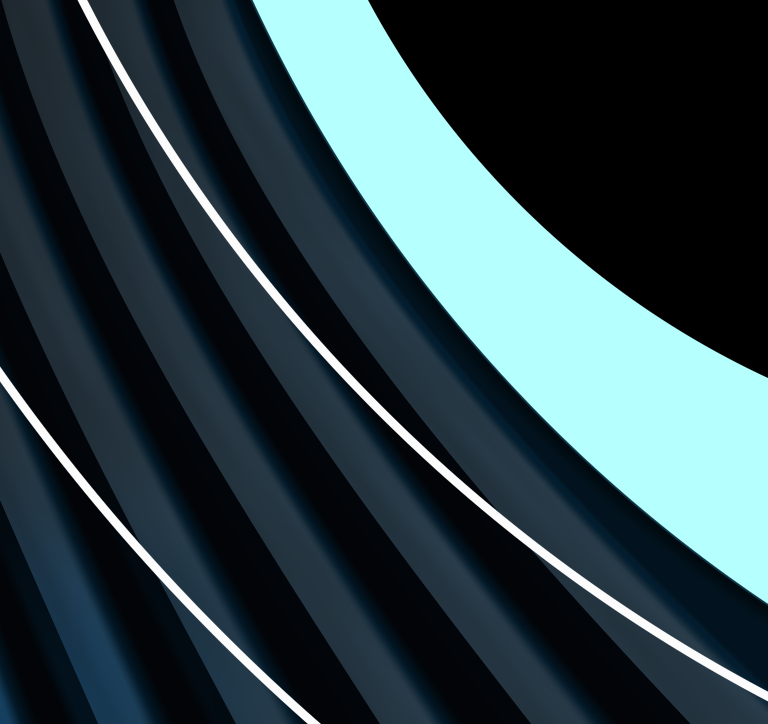
A WebGL 2 fragment shader for this background:

```glsl
#version 300 es
precision highp float;
// Curved dark steel ribs sweeping under a pale cyan arc, with two thin white arcs.

uniform vec2 u_resolution;
out vec4 outColor;

const vec3 BLACK = vec3(0.006, 0.014, 0.026);
const vec3 NAVY = vec3(0.01, 0.10, 0.16);
const vec3 STEEL = vec3(0.15, 0.22, 0.27);
const vec3 CYAN = vec3(0.71, 1.0, 1.0);

vec2 hashGradient(vec2 cell) {
    float angle = 6.2832 * fract(sin(dot(cell, vec2(127.1, 311.7))) * 43758.5);
    return vec2(cos(angle), sin(angle));
}

float gradientNoise(vec2 p) {
    vec2 i = floor(p), f = p - i;
    vec2 u = f * f * (3.0 - 2.0 * f);
    vec2 o = vec2(0.0, 1.0);
    float low = mix(dot(hashGradient(i), f),
                    dot(hashGradient(i + o.yx), f - o.yx), u.x);
    float high = mix(dot(hashGradient(i + o), f - o),
                     dot(hashGradient(i + 1.0), f - 1.0), u.x);
    return mix(low, high, u.y);
}

float circle(vec2 p, vec2 center, float radius) {
    return length(p - center) - radius;
}

float cover(float d, float pixel) {
    return 1.0 - smoothstep(-0.7 * pixel, 0.7 * pixel, d);
}

// Rib coordinate: whole numbers fall on the sharp left edges of the ribs.
// Returns the coordinate and the local rib spacing.
vec2 ribCoordinate(vec2 p) {
    float t = 1.0 - p.y;
    float lastEdge = 0.239 + t * (0.341 + t * (0.516 - 0.143 * t));
    float spacing = 0.119 + t * (0.0345 + 0.0732 * t);
    float n = (lastEdge - p.x) / spacing;
    return vec2(-n - 0.03 * t * t * n * abs(n), spacing);
}

vec3 ribColor(vec2 p, float pixel) {
    vec2 rib = ribCoordinate(p);
    bool isLast = rib.x >= 0.0;
    float f = isLast ? rib.x : fract(rib.x);
    float faceEnd = isLast ? 0.6 : mix(0.39, 0.56, p.y);

    // Lit face: greyer at the top left, bluer towards the lower left
    vec3 face = mix(STEEL, vec3(0.13, 0.17, 0.20), smoothstep(0.6, 0.0, p.x) * p.y);
    float blueGlow = smoothstep(0.5, 0.0, length(p * vec2(1.0, 1.2)));
    face = mix(face, vec3(0.07, 0.25, 0.39), blueGlow * 0.8);
    face *= 0.91 + 0.12 * smoothstep(0.0, faceEnd, f);
    face *= 1.0 + 0.10 * gradientNoise(vec2(rib.x * 5.0, p.y * 9.0 + p.x * 4.0));

    // Shaded groove: a navy falloff, then black, then a faint lift
    float tail = f - faceEnd;
    vec3 groove = mix(NAVY, BLACK, smoothstep(0.0, 0.2, tail));
    vec3 lift = mix(BLACK, NAVY, 0.1 + 0.6 * blueGlow);
    groove = mix(groove, lift, smoothstep(0.75, 0.9, f));
    if (isLast) {
        groove = mix(NAVY * 1.15, NAVY * 0.75, smoothstep(0.08, 0.14, tail));
    }

    vec3 color = mix(face, groove, smoothstep(-0.07, 0.06, tail));
    float edge = smoothstep(0.0, 1.4 * pixel / rib.y, f);
    return mix(lift, color, edge);
}

void main() {
    vec2 p = gl_FragCoord.xy / u_resolution.y;
    float pixel = 1.0 / u_resolution.y;
    vec3 color = ribColor(p, pixel);

    // Shadow and fine blue rim beside the cyan arc
    float arc = circle(p, vec2(2.196, 1.856), 2.036);
    color *= 1.0 - 0.5 * smoothstep(0.03, 0.004, arc);
    color = mix(color, vec3(0.06, 0.20, 0.28), cover(abs(arc - 0.001) - 0.0015, pixel));

    // Thin white arcs
    float upperLine = abs(circle(p, vec2(2.099, 2.007), 2.226)) - 0.006;
    float lowerLine = abs(circle(p, vec2(2.260, 2.0765), 2.765)) - 0.006;
    color = mix(color, vec3(0.99), cover(min(upperLine, lowerLine), pixel));

    // Cyan arc and the black disc inside it
    color = mix(color, CYAN, cover(arc, pixel));
    color = mix(color, vec3(0.0), cover(circle(p, vec2(1.567), 1.201), pixel));
    outColor = vec4(color, 1.0);
}
```
